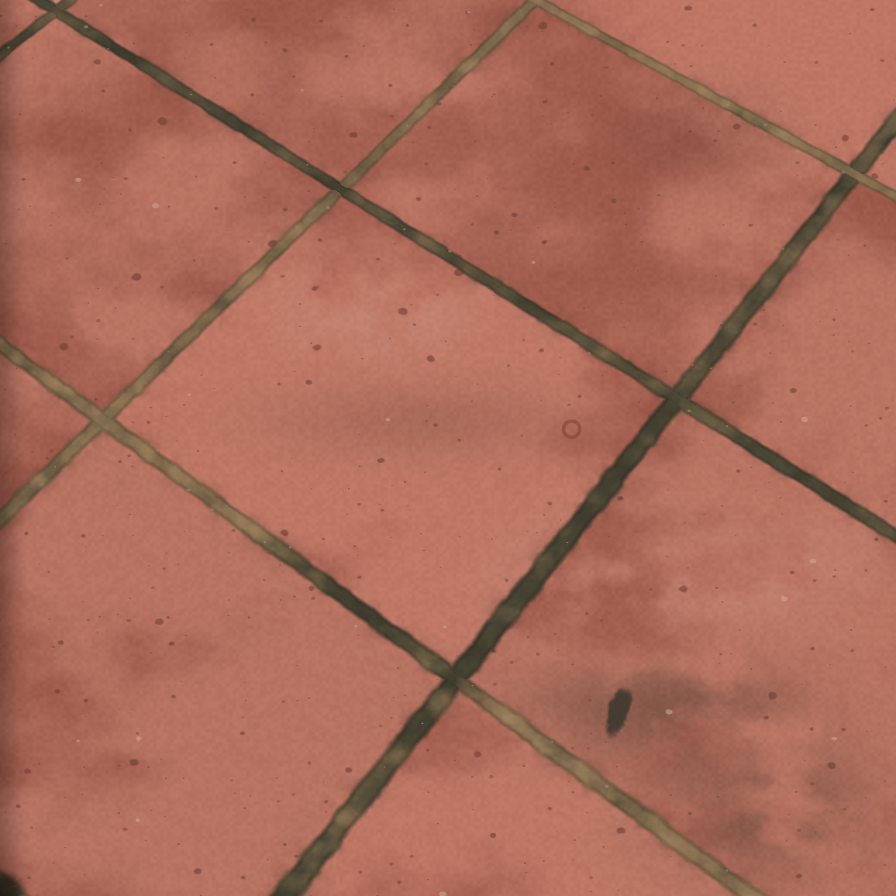
Give the GLSL for this texture, as a Shadertoy shader.

```glsl
float hash(vec2 p) {
    return fract(sin(dot(p, vec2(127.1, 311.7))) * 43758.5);
}

float noise(vec2 p) {
    vec2 i = floor(p), f = fract(p);
    f = f * f * (3.0 - 2.0 * f);
    return mix(mix(hash(i), hash(i + vec2(1, 0)), f.x),
               mix(hash(i + vec2(0, 1)), hash(i + vec2(1, 1)), f.x), f.y);
}

float fbm(vec2 p) {
    float sum = 0.0, amp = 0.5;
    for (int i = 0; i < 5; i++) {
        sum += amp * noise(p);
        p = mat2(1.6, 1.2, -1.2, 1.6) * p + 7.3;
        amp *= 0.5;
    }
    return sum;
}

// Soft elliptical spot, 1 at its centre
float spot(vec2 p, vec2 centre, vec2 radius) {
    vec2 d = (p - centre) / radius;
    return exp(-dot(d, d));
}

// Floor plane seen in perspective: canvas to tile coordinates
vec2 floorGrid(vec2 p) {
    mat3 view = mat3(0.3124, 0.1974, -0.083,
                     -0.2771, 0.2109, -0.1,
                     0.3802, 0.2109, 1.0);
    vec3 g = inverse(view) * vec3(p.x, 1.0 - p.y, 1.0);
    return g.xy / g.z;
}

// Small pits of random size in a jittered lattice
float pits(vec2 p, float cells, float share) {
    vec2 id = floor(p * cells);
    vec2 centre = 0.2 + 0.6 * vec2(hash(id + 3.1), hash(id + 8.7));
    float radius = mix(0.04, 0.13, pow(hash(id + 5.9), 3.0));
    float d = length((fract(p * cells) - centre) * vec2(1.0, 1.3));
    d += 0.05 * (noise(p * cells * 9.0) - 0.5);
    return step(hash(id), share) * smoothstep(radius + 0.04, radius - 0.03, d);
}

vec3 clay(vec2 p, vec2 tile) {
    float cloud = fbm(p * vec2(4.0, 6.5) + 2.0 * hash(tile));
    float mottle = fbm(p * vec2(16.0, 22.0) + 11.0);
    vec3 col = mix(vec3(0.62, 0.355, 0.295), vec3(0.735, 0.46, 0.39),
                   smoothstep(0.22, 0.58, cloud + 0.3 * (mottle - 0.5)));
    col *= 0.98 + 0.04 * hash(tile + 4.0);

    // Chalky bloom
    float bloom = spot(p, vec2(0.43, 0.65), vec2(0.13, 0.05))
                + spot(p, vec2(0.89, 0.77), vec2(0.03, 0.04))
                + spot(p, vec2(0.78, 0.36), vec2(0.2, 0.06));
    col = mix(col, vec3(0.77, 0.53, 0.46), 0.7 * bloom * smoothstep(0.35, 0.65, mottle));

    // Worn dark areas and grime
    float worn = spot(p, vec2(0.78, 0.85), vec2(0.09, 0.05))
               + spot(p, vec2(0.47, 0.53), vec2(0.17, 0.04));
    col *= 1.0 - 0.11 * worn;
    float grime = spot(p, vec2(0.74, 0.21), vec2(0.15, 0.055))
                + spot(p, vec2(0.86, 0.09), vec2(0.12, 0.07));
    col = mix(col, vec3(0.46, 0.31, 0.25), 0.75 * grime * smoothstep(0.25, 0.65, mottle));

    // Pits, pale flecks and grain
    col = mix(col, vec3(0.42, 0.24, 0.2), 0.6 * pits(p, 24.0, 0.2));
    col = mix(col, vec3(0.47, 0.27, 0.22), 0.5 * pits(p + 0.37, 55.0, 0.16));
    col = mix(col, vec3(0.79, 0.64, 0.58), 0.6 * pits(p + 0.71, 32.0, 0.025));
    return col + 0.035 * (noise(p * 260.0) - 0.5);
}

void mainImage(out vec4 fragColor, in vec2 fragCoord) {
    vec2 p = fragCoord / iResolution.xy;
    vec2 g = floorGrid(p);
    vec2 line = round(g);
    vec2 d = abs(g - line);
    vec3 col = clay(p, floor(g));

    // Ragged joints, wider on one column
    float rough = fbm(p * 55.0) - 0.5;
    vec2 halfWidth = vec2(line.x == 1.0 ? 0.023 : 0.018, 0.021) + 0.012 * rough;
    vec2 soft = max(fwidth(g), vec2(0.007));
    vec2 joint = 1.0 - smoothstep(halfWidth - soft, halfWidth + soft, d);
    vec2 halo = exp(-max(d - halfWidth, 0.0) / 0.016);
    col *= 1.0 - 0.13 * max(halo.x, halo.y) * smoothstep(-0.15, 0.2, rough);

    // Moss covers some runs of grout
    float rowMoss = line.y == 0.0 ? 0.85 : 0.12;
    if (line.y == 1.0)
        rowMoss += 0.75 * smoothstep(0.45, 0.55, g.x) * smoothstep(1.06, 0.98, g.x);
    float columnMoss = line.x == 0.0 ? 0.25 : 0.65;
    if (line.x == 1.0)
        columnMoss += 0.35 * smoothstep(-0.4, 0.0, g.y) * smoothstep(1.1, 0.95, g.y);
    float moss = joint.x > joint.y ? columnMoss : rowMoss;
    moss = clamp(moss + 1.3 * (fbm(p * vec2(32.0, 38.0) + 5.0) - 0.5), 0.0, 1.0);
    vec3 grout = mix(vec3(0.53, 0.43, 0.31), vec3(0.25, 0.24, 0.18), moss);
    float rim = joint.x > joint.y ? d.x / halfWidth.x : d.y / halfWidth.y;
    grout *= 1.06 - 0.25 * smoothstep(0.4, 1.0, rim) + 0.4 * rough;
    grout = mix(grout, vec3(0.6, 0.52, 0.44), 0.7 * pits(p, 45.0, 0.25));
    col = mix(col, grout, max(joint.x, joint.y));

    // Chip with a dark hollow, and a faint ring
    vec2 c = mat2(0.94, 0.34, -0.34, 0.94) * (p - vec2(0.689, 0.205));
    float chip = length(c / vec2(0.013, 0.029)) + 0.9 * rough;
    col = mix(col, vec3(0.24, 0.22, 0.18), 0.9 * smoothstep(1.15, 0.75, chip));
    float ring = abs(length(p - vec2(0.638, 0.521)) - 0.009);
    col = mix(col, vec3(0.53, 0.25, 0.21), 0.6 * smoothstep(0.003, 0.001, ring));

    // Shade at the left edge and the lower corner
    col *= mix(0.72, 1.0, smoothstep(-0.01, 0.035, p.x));
    col *= 1.0 - 0.55 * smoothstep(0.035, 0.015, length(p));
    fragColor = vec4(col, 1.0);
}
```
